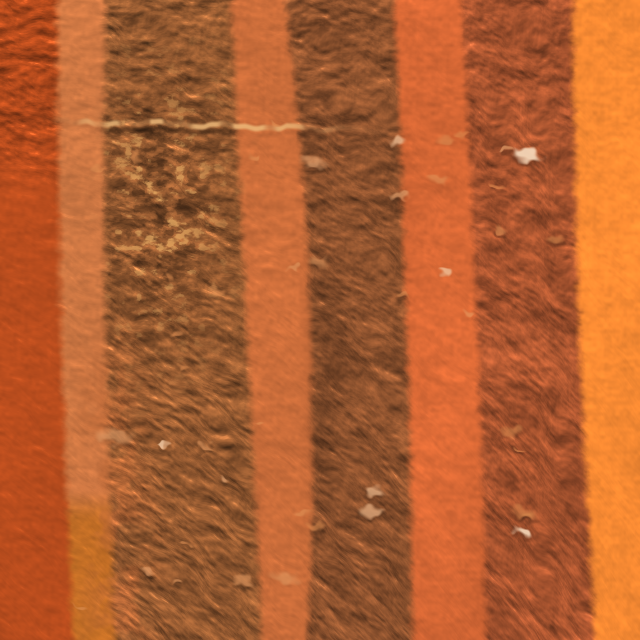
Give the GLSL for this texture, as a Shadertoy shader.

```glsl
float hash(vec2 p) {
    return fract(sin(dot(p, vec2(127.1, 311.7))) * 43758.5453);
}

float noise(vec2 p) {
    vec2 i = floor(p), f = fract(p);
    f = f * f * (3.0 - 2.0 * f);
    return mix(mix(hash(i), hash(i + vec2(1, 0)), f.x),
               mix(hash(i + vec2(0, 1)), hash(i + vec2(1, 1)), f.x), f.y);
}

float fbm(vec2 p) {
    float sum = 0.0, amp = 0.5;
    for (int i = 0; i < 4; i++) {
        sum += amp * noise(p);
        p = p * 2.03 + 17.3;
        amp *= 0.5;
    }
    return sum;
}

// Streaks lie flat at the top and slope down to the right lower down
float streaks(vec2 p) {
    p.y += (0.6 - 0.55 * p.y) * p.x;
    p += 0.012 * (noise(p * 30.0) - 0.5);
    return 0.6 * fbm(p * vec2(30.0, 80.0)) + 0.4 * fbm(p * vec2(60.0, 110.0) + 5.0);
}

// Stripe borders: x = a + b * t + c * t * t, with t running downwards
const vec3 borders[7] = vec3[7](
    vec3(0.090, -0.005, 0.03), vec3(0.165, -0.015, 0.03),
    vec3(0.360, 0.050, 0.0), vec3(0.445, 0.125, -0.09),
    vec3(0.615, 0.050, -0.02), vec3(0.720, 0.060, -0.02),
    vec3(0.895, 0.005, 0.03));

const vec3 tones[8] = vec3[8](
    vec3(0.75, 0.31, 0.12), vec3(0.83, 0.48, 0.27),
    vec3(0.58, 0.35, 0.19), vec3(0.80, 0.43, 0.23),
    vec3(0.55, 0.32, 0.18), vec3(0.85, 0.41, 0.21),
    vec3(0.64, 0.32, 0.18), vec3(0.97, 0.54, 0.20));

void mainImage(out vec4 fragColor, in vec2 fragCoord) {
    vec2 uv = fragCoord / iResolution.xy;
    float t = 1.0 - uv.y;

    // Smooth painted stripes alternate with rough bare ones
    vec3 color = tones[0];
    float rough = mix(0.15, 0.8, smoothstep(0.68, 0.8, uv.y));
    color *= 1.0 - 0.12 * rough;
    for (int i = 0; i < 7; i++) {
        float wobble = 0.012 * (fbm(vec2(float(i) * 9.0, 0.0) + uv * vec2(60.0, 80.0)) - 0.47);
        float edge = dot(borders[i], vec3(1.0, t, t * t)) + wobble;
        float inside = smoothstep(-0.009, 0.009, uv.x - edge);
        vec3 tone = tones[i + 1];
        if (i == 0) tone = mix(tone, vec3(0.78, 0.44, 0.15), smoothstep(0.76, 0.82, t));
        color = mix(color, tone, inside);
        rough = mix(rough, i % 2 == 1 ? 1.0 : 0.2, inside);
    }

    // Faint stains and the paint smeared over the left bare stripe
    color *= 0.93 + 0.14 * fbm(uv * vec2(9.0, 7.0) + 3.0);
    float smear = smoothstep(0.09, 0.0, abs(uv.x - 0.17 - 0.06 * (t - 0.6)))
                * smoothstep(0.45, 0.65, t) * smoothstep(0.35, 0.6, fbm(uv * 30.0));
    color = mix(color, vec3(0.73, 0.40, 0.21), 0.6 * smear);
    color *= 1.0 - 0.15 * smoothstep(0.05, 0.0, abs(uv.x - 0.51)) * smoothstep(0.25, 0.1, abs(t - 0.6));

    // Relief lit from the upper left
    float height = streaks(uv);
    float relief = height - streaks(uv + vec2(-0.002, 0.006));
    color *= 1.0 + rough * (1.15 * relief + 0.7 * (height - 0.47));
    color += vec3(0.20, 0.13, 0.08) * rough * smoothstep(0.14, 0.34, relief);

    // Woven grain
    float grain = noise(uv * vec2(170.0, 130.0)) + noise(uv * vec2(50.0, 170.0)) - 1.0;
    color *= 1.0 + 0.065 * grain;

    // Golden crumbs gathered in the left bare stripe
    vec2 d = (uv - vec2(0.25, 0.68)) / vec2(0.10, 0.19);
    float gathered = rough * exp(-dot(d, d));
    float crumbs = fbm(uv * vec2(60.0, 80.0) + 8.0);
    color *= 1.0 - 0.35 * gathered * smoothstep(0.5, 0.3, crumbs);
    color = mix(color, vec3(0.90, 0.66, 0.38), 0.85 * gathered * smoothstep(0.54, 0.72, crumbs));

    // Broken horizontal scratch with a dark lower lip
    float scratchY = 0.808 - 0.03 * (uv.x - 0.2) + 0.008 * (noise(uv.xx * vec2(60.0, 20.0)) - 0.5);
    float reach = smoothstep(0.05, 0.19, uv.x) * smoothstep(0.65, 0.4, uv.x);
    float breaks = smoothstep(0.3, 0.7, noise(vec2(uv.x * 45.0, 3.0)));
    float scratch = smoothstep(0.007, 0.001, abs(uv.y - scratchY));
    color *= 1.0 - 0.3 * rough * reach * smoothstep(0.007, 0.0, abs(uv.y - scratchY + 0.01));
    color = mix(color, vec3(0.93, 0.72, 0.47), scratch * reach * (0.2 + 0.65 * breaks));

    // Scattered blurry chips, a few of them large and pale
    vec2 ragged = 0.014 * (vec2(noise(uv * 90.0), noise(uv * 90.0 + 40.0)) - 0.5);
    for (int i = 0; i < 44; i++) {
        float id = float(i);
        vec2 center = vec2(0.08 + 0.85 * hash(vec2(id, 1.0)), 0.03 + 0.8 * hash(vec2(id, 2.0)));
        float size = 0.005 + 0.010 * pow(hash(vec2(id, 3.0)), 4.0);
        vec2 p = uv + ragged - center;
        p.y += 0.15 * p.x;
        float r = length(p / vec2(1.8, 0.8)) / size;
        float shade = length((p + vec2(0.0, 0.007)) / vec2(1.8, 0.8)) / size;
        float pale = pow(hash(vec2(id, 4.0)), 3.0);
        color *= 1.0 - 0.2 * rough * smoothstep(1.6, 0.4, shade);
        vec3 chip = mix(vec3(0.87, 0.55, 0.31), vec3(0.97, 0.87, 0.76), pale);
        color = mix(color, chip, (0.55 + 0.4 * pale) * smoothstep(1.4, 0.4, r));
    }

    fragColor = vec4(clamp(color, 0.0, 1.0), 1.0);
}
```
